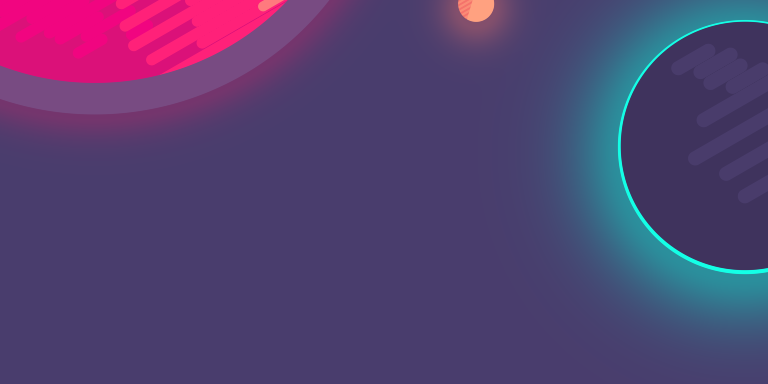
Reproduce this background procedurally as a WebGL 2 fragment shader.

```glsl
#version 300 es
precision highp float;

uniform vec2 u_resolution;
out vec4 fragColor;

const vec3 SPACE = vec3(0.286, 0.239, 0.427);
const vec3 HALO = vec3(0.47, 0.295, 0.51);
const vec3 MAGENTA = vec3(0.86, 0.065, 0.475);
const vec3 PINK = vec3(0.945, 0.02, 0.50);
const vec3 HOT = vec3(1.0, 0.13, 0.475);
const vec3 CORAL = vec3(0.96, 0.45, 0.42);
const vec3 PEACH = vec3(1.0, 0.63, 0.50);
const vec3 CYAN = vec3(0.08, 1.0, 0.90);
const vec3 TEAL = vec3(0.13, 0.66, 0.67);
const vec3 NIGHT = vec3(0.247, 0.200, 0.365);
const vec3 DUSK = vec3(0.285, 0.235, 0.420);

float circle(vec2 p, vec2 center, float radius) {
    return length(p - center) - radius;
}

// Distance to a rounded bar running along the x axis.
float bar(vec2 p, vec2 start, float len, float radius) {
    vec2 d = p - start;
    d.x -= clamp(d.x, 0.0, len);
    return length(d) - radius;
}

float cover(float d, float px) {
    return 1.0 - smoothstep(-0.6 * px, 0.6 * px, d);
}

float glow(float d, float reach) {
    return exp(-pow(max(d, 0.0) / reach, 1.5));
}

// Axes along and across the 30 degree stripes, from the top left corner.
vec2 stripeSpace(vec2 p) {
    vec2 q = p - vec2(0.0, 1.0);
    vec2 along = vec2(0.866, 0.5);
    return vec2(dot(q, along), dot(q, vec2(along.y, -along.x)));
}

vec3 pinkSurface(vec2 s, float px) {
    const float PITCH = 0.0277;
    float radius = 0.5 * PITCH + 0.3 * px;
    float bright = 1.0;
    float hot = 13.6 * PITCH - s.y;
    for (int i = 0; i < 14; i++) {
        float row = float(i);
        float odd = mod(row, 2.0);
        float y = row * PITCH;
        float jitter = 0.015 * sin(row * 2.3);
        float hotStart = 0.255 + 0.16 * odd + jitter;
        float brightStart = 1.155 * y - 0.135 + 0.07 * odd + 2.0 * jitter;
        float brightLen = max(hotStart - brightStart - 0.07 - 0.06 * odd, 0.0);
        hot = min(hot, bar(s, vec2(hotStart, y), 2.0, radius));
        if (i < 10) bright = min(bright, bar(s, vec2(brightStart, y), brightLen, radius));
    }
    vec3 color = mix(MAGENTA, PINK, cover(bright, px));
    color = mix(color, HOT, cover(hot, px));
    float accent = bar(s, vec2(0.585, 0.357), 0.12, 0.013);
    return mix(color, mix(HOT, PEACH, 0.7), cover(accent, px));
}

vec3 nightSurface(vec2 s, float px) {
    const float PITCH = 0.0751;
    const float RADIUS = 0.0185;
    float d = 1.0;
    for (int i = 0; i < 6; i++) {
        float row = float(i);
        vec2 start = vec2(1.461 - 0.0163 * row + 0.051 * sin(1.75 * row - 0.4),
                          1.037 + PITCH * row);
        d = min(d, bar(s, start, i < 2 ? 0.09 : 0.5, RADIUS));
        // The upper rows carry a second bar shifted half a row down.
        if (i < 2) d = min(d, bar(s, start + vec2(0.045, 0.5 * PITCH), 0.09, RADIUS));
    }
    return mix(NIGHT, DUSK, cover(d, px));
}

vec3 moonSurface(vec2 p, vec2 s, vec2 center, float px) {
    float hatch = abs(fract(s.y / 0.0105) - 0.5) * 0.0105 - 0.0028;
    float shade = cover(p.x - center.x + 0.012 - 0.3 * (p.y - center.y), px);
    return mix(PEACH, CORAL, shade * (1.0 - 0.55 * cover(hatch, px)));
}

void main() {
    vec2 p = gl_FragCoord.xy / u_resolution.y;
    float px = 1.0 / u_resolution.y;
    vec2 s = stripeSpace(p);
    vec2 pinkCenter = vec2(0.247, 1.477);
    vec2 moonCenter = vec2(1.240, 0.990);
    vec2 nightCenter = vec2(1.940, 0.617);

    // Soft light around the three bodies
    vec3 color = SPACE;
    float pinkGlow = glow(circle(p, pinkCenter - vec2(0.0, 0.012), 0.775), 0.055);
    color = mix(color, vec3(0.51, 0.20, 0.43), 0.75 * pinkGlow);
    float moonGlow = glow(circle(p, moonCenter - vec2(0.0, 0.012), 0.047), 0.055);
    color = mix(color, CORAL, 0.34 * moonGlow);
    float nightGlow = glow(circle(p, nightCenter - vec2(0.0, 0.015), 0.331), 0.125);
    color = mix(color, TEAL, 0.76 * nightGlow);

    // Pink planet and its halo
    color = mix(color, HALO, cover(circle(p, pinkCenter, 0.775), px));
    color = mix(color, pinkSurface(s, px), cover(circle(p, pinkCenter, 0.693), px));

    // Small moon
    color = mix(color, moonSurface(p, s, moonCenter, px), cover(circle(p, moonCenter, 0.047), px));

    // Dark planet with a rim that thickens towards the bottom
    color = mix(color, CYAN, cover(circle(p, nightCenter, 0.331), px));
    float inner = circle(p, nightCenter + vec2(0.0, 0.003), 0.3235);
    color = mix(color, nightSurface(s, px), cover(inner, px));

    fragColor = vec4(color, 1.0);
}
```
